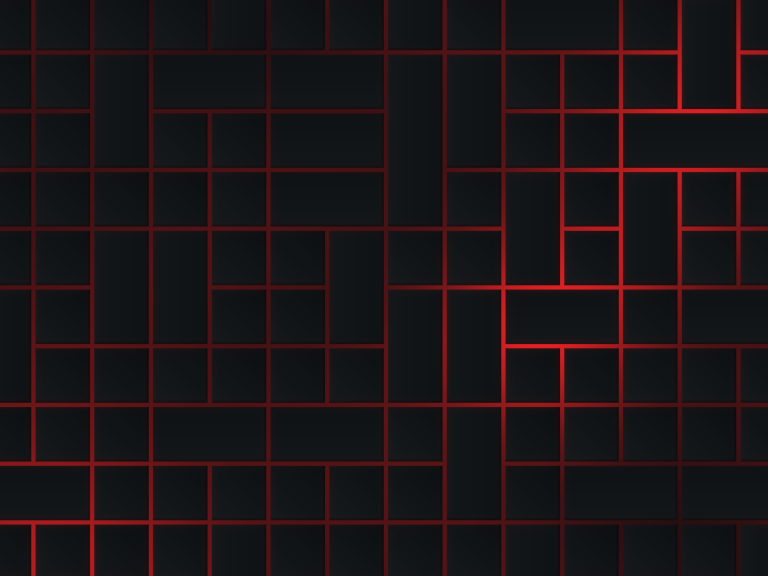
This pattern is drawn by a WebGL 1 fragment shader. Its source:

```glsl
precision highp float;
// Dark tiles, some joined into tall or wide slabs, over glowing red seams.
uniform vec2 u_resolution;

#define CELL 0.102                // grid pitch, in canvas heights
#define ORIGIN vec2(0.058, 0.093) // position of one grid node
#define HALF_SEAM 0.036           // half width of a seam, in cells
#define TALL_CHANCE 0.22
#define WIDE_CHANCE 0.13
#define SEAM_LIGHT 0.27
#define HALO 0.16
#define TILE_COLOR vec3(0.066, 0.080, 0.090)
#define TILE_SHADE 0.020
#define SEED 17.0

float hash(vec2 p) {
  return fract(sin(dot(p + SEED, vec2(127.1, 311.7))) * 43758.5);
}

// 1 where a cell joins the one above; every third seam stays closed.
float joinsUp(vec2 cell) {
  float phase = floor(3.0 * hash(vec2(cell.x, 71.0)));
  float open = step(0.5, mod(cell.y + phase, 3.0));
  return open * step(hash(cell), TALL_CHANCE);
}

float isTall(vec2 cell) {
  return max(joinsUp(cell), joinsUp(cell - vec2(0.0, 1.0)));
}

// 1 where a cell joins its right neighbour; tall slabs take precedence.
float joinsRight(vec2 cell) {
  float free = (1.0 - isTall(cell)) * (1.0 - isTall(cell + vec2(1.0, 0.0)));
  return free * step(hash(cell + 43.0), WIDE_CHANCE);
}

float spot(vec2 p, vec2 center, float radius) {
  vec2 q = (p - center) / radius;
  return exp(-dot(q, q));
}

// Uneven light behind the tiles.
float seamLight(vec2 p) {
  float light = SEAM_LIGHT + 0.03 * sin(p.x * 9.0 + 2.0 * sin(p.y * 7.0));
  light += 0.48 * spot(p, vec2(1.23, 0.83), 0.19);
  light += 0.50 * spot(p, vec2(0.94, 0.42), 0.17);
  light += 0.22 * spot(p, vec2(1.10, 0.60), 0.16);
  light += 0.34 * spot(p, vec2(0.10, 0.00), 0.26);
  light -= 0.11 * spot(p, vec2(1.22, 0.10), 0.24);
  light -= 0.12 * spot(p, vec2(0.30, 1.02), 0.30);
  return light;
}

void main() {
  vec2 p = gl_FragCoord.xy / u_resolution.y;
  vec2 grid = (p - ORIGIN) / CELL;
  vec2 cell = floor(grid);
  vec2 f = fract(grid);
  float pixel = 1.0 / (u_resolution.y * CELL);

  // Distance to the closed sides of this cell
  float left = f.x + joinsRight(cell - vec2(1.0, 0.0));
  float right = 1.0 - f.x + joinsRight(cell);
  float down = f.y + joinsUp(cell - vec2(0.0, 1.0));
  float up = 1.0 - f.y + joinsUp(cell);
  float shadowSide = min(right, down);
  float d = min(min(left, up), shadowSide);

  // Tile face: diagonal sheen, with a dark lower right bevel
  float tall = isTall(cell);
  float wide = max(joinsRight(cell), joinsRight(cell - vec2(1.0, 0.0)));
  float sheen = (1.0 - wide) * (0.5 - f.x) + (1.0 - tall) * (0.5 - f.y);
  vec3 color = TILE_COLOR + TILE_SHADE * sheen;
  color += 0.006 * (hash(cell + 9.0) - 0.5) * (1.0 - max(tall, wide));
  color *= 1.0 - 0.35 * (1.0 - smoothstep(HALF_SEAM, 0.10, shadowSide));

  // Red seam and its faint halo
  float light = seamLight(p);
  color.r += HALO * light * exp(-max(d - HALF_SEAM, 0.0) * 24.0);
  float soft = max(0.7 * pixel, 0.010);
  float seam = 1.0 - smoothstep(HALF_SEAM - soft, HALF_SEAM + soft, d);
  vec3 red = vec3(light * 1.12, 0.040 + 0.12 * light, 0.050 + 0.12 * light);
  gl_FragColor = vec4(mix(color, red, seam), 1.0);
}
```
